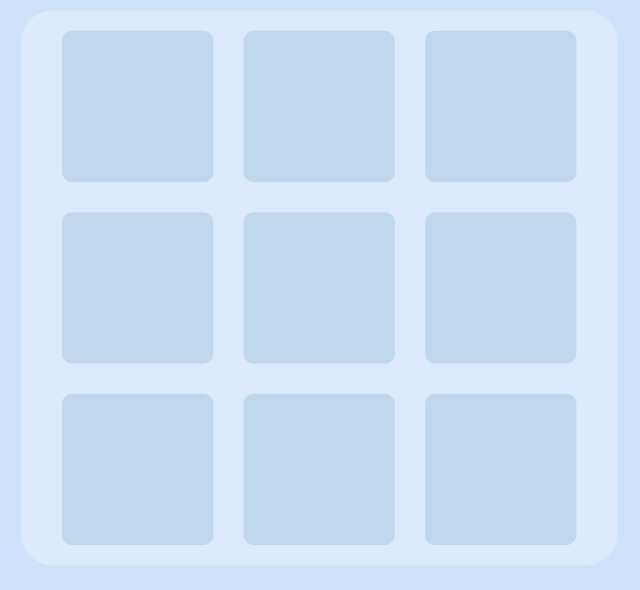
Reproduce this pattern procedurally as a Shadertoy shader.

```glsl
// Draws a three by three grid of rounded blue tiles on a pale rounded panel.

// Lengths are fractions of the canvas height.
const vec2 PANEL_CENTER = vec2(0.541, 0.512);
const vec2 PANEL_HALF = vec2(0.5057, 0.4697);
const float PANEL_RADIUS = 0.054;
const float TILE_PITCH = 0.3076;
const float TILE_HALF = 0.1282;
const float TILE_RADIUS = 0.0172;

const vec3 BACKDROP_COLOR = vec3(0.816, 0.887, 0.975);
const vec3 PANEL_COLOR = vec3(0.867, 0.918, 0.988);
const vec3 TILE_COLOR = vec3(0.755, 0.843, 0.922);

// Signed distance to a rounded box centred on the origin
float roundedBox(vec2 p, vec2 halfSize, float radius) {
    vec2 q = abs(p) - halfSize + radius;
    return length(max(q, 0.0)) + min(max(q.x, q.y), 0.0) - radius;
}

// Offset from the nearest cell centre, limited to a finite grid
vec2 repeatGrid(vec2 p, float pitch, vec2 reach) {
    return p - pitch * clamp(round(p / pitch), -reach, reach);
}

// Antialiased coverage of a signed distance
float coverage(float dist, float pixel) {
    return clamp(0.5 - dist / pixel, 0.0, 1.0);
}

void mainImage(out vec4 fragColor, in vec2 fragCoord) {
    float pixel = 1.0 / iResolution.y;
    vec2 p = fragCoord * pixel - PANEL_CENTER;

    // Panel over the backdrop
    float panel = roundedBox(p, PANEL_HALF, PANEL_RADIUS);
    vec3 color = mix(BACKDROP_COLOR, PANEL_COLOR, coverage(panel, pixel));

    // Tiles, one cell either side of the middle
    vec2 cell = repeatGrid(p, TILE_PITCH, vec2(1.0));
    float tile = roundedBox(cell, vec2(TILE_HALF), TILE_RADIUS);
    color = mix(color, TILE_COLOR, coverage(tile, pixel));

    fragColor = vec4(color, 1.0);
}
```
